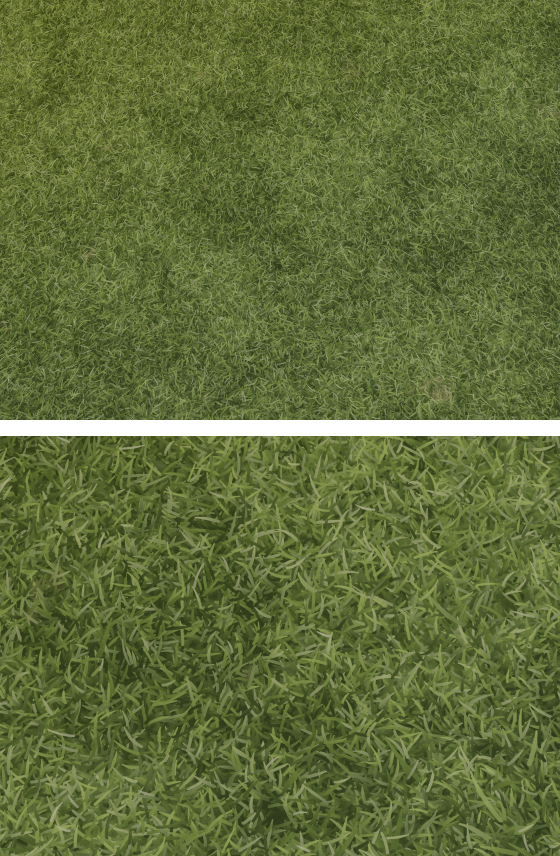
Top, the full canvas; bottom, a detail of the centre.
Write a WebGL 2 fragment shader that draws this texture.

```glsl
#version 300 es
precision highp float;
// A mown lawn seen at a slant: layered short blades, coarse tufts and dry strands.

uniform vec2 u_resolution;
out vec4 fragColor;

const vec3 SHADE = vec3(0.215, 0.260, 0.110);
const vec3 GREEN = vec3(0.380, 0.448, 0.190);
const vec3 LIGHT = vec3(0.535, 0.590, 0.300);
const vec3 STRAW = vec3(0.520, 0.480, 0.330);
const vec3 FADED = vec3(0.050, 0.022, 0.110);

// Sizes and tones of one layer of blades
struct Blades {
    float cell;      // spacing
    float reach;     // half length
    float width;     // half width
    vec2 density;    // outside and inside tufts
    float tone;      // mean brightness
    float spread;    // variation of brightness
    float dryness;   // how faded blades may be
};

vec3 hash3(vec2 cell, float seed) {
    uvec3 v = uvec3(ivec3(vec3(cell, seed))) * 1664525u + 1013904223u;
    v.x += v.y * v.z; v.y += v.z * v.x; v.z += v.x * v.y;
    v ^= v >> 16u;
    v.x += v.y * v.z; v.y += v.z * v.x; v.z += v.x * v.y;
    return vec3(v >> 8u) / 16777216.0;
}

float cornerSlope(vec2 cell, vec2 offset, float seed) {
    float angle = 6.2832 * hash3(cell, seed).x;
    return dot(vec2(cos(angle), sin(angle)), offset);
}

float gradientNoise(vec2 p, float seed) {
    vec2 i = floor(p), f = p - i;
    vec2 u = f * f * f * (f * (f * 6.0 - 15.0) + 10.0);
    vec2 e = vec2(1.0, 0.0);
    float low = mix(cornerSlope(i, f, seed), cornerSlope(i + e, f - e, seed), u.x);
    float high = mix(cornerSlope(i + e.yx, f - e.yx, seed), cornerSlope(i + 1.0, f - 1.0, seed), u.x);
    return mix(low, high, u.y);
}

float fbm(vec2 p, float seed) {
    float sum = 0.0, gain = 1.0;
    for (int i = 0; i < 4; i++) {
        sum += gain * gradientNoise(p, seed + float(i));
        p = p * 2.1 + 3.7;
        gain *= 0.6;
    }
    return sum;
}

// Coarse grass gathers in a ragged band right of the centre
float tuftiness(vec2 p) {
    float across = (p.x - 0.13 - 0.4 * p.y) / 0.17;
    return smoothstep(0.15, 0.75, 0.6 * exp(-across * across) + 0.7 * gradientNoise(p * 6.0, 40.0));
}

vec3 grassColour(float tone, float faded) {
    vec3 c = mix(SHADE, GREEN, clamp(tone * 2.0, -0.15, 1.0));
    c = mix(c, LIGHT, clamp(tone * 2.0 - 1.0, 0.0, 1.25));
    return c + FADED * faded * clamp(tone * 1.6, 0.1, 1.2);
}

// Paints one bent, tapering blade per cell over the given ground
vec3 paintBlades(vec3 ground, vec2 p, Blades b, float patchTone, float pixel, float seed) {
    vec2 home = floor(p / b.cell);
    for (int y = -1; y <= 1; y++) {
        for (int x = -1; x <= 1; x++) {
            vec2 cell = home + vec2(x, y);
            vec3 place = hash3(cell, seed), look = hash3(cell, seed + 100.0);
            vec2 middle = (cell + place.xy) * b.cell;
            float angle = 1.57 + (place.z - 0.5) * 3.0;
            vec2 along = vec2(cos(angle), sin(angle));
            vec2 d = p - middle;
            float u = dot(d, along), v = dot(d, vec2(-along.y, along.x));
            float halfLength = b.reach * mix(0.4, 1.0, look.x);
            float t = u / halfLength;
            v -= (look.y - 0.5) * 0.4 * halfLength * (t * t - 0.4);
            float width = b.width * (1.0 - 0.55 * smoothstep(0.0, 1.0, t));
            float gap = length(vec2(max(abs(u) - halfLength, 0.0), v));
            float cover = 1.0 - smoothstep(width - 0.7 * pixel, width + 0.7 * pixel, gap);
            float present = step(fract(look.z * 37.0), mix(b.density.x, b.density.y, tuftiness(middle)));
            float tone = b.tone + patchTone + (look.z - 0.5) * b.spread + 0.14 * clamp(t, -1.0, 1.0);
            float faded = b.dryness * smoothstep(0.35, 0.9, fract(look.x * 19.0));
            ground = mix(ground, grassColour(tone, faded), 0.92 * cover * present);
        }
    }
    return ground;
}

void main() {
    // Foreshortening: blades shrink toward the top
    vec2 uv = gl_FragCoord.xy / u_resolution.y;
    float shrink = 0.9 + 0.5 * uv.y;
    float centre = 0.5 * u_resolution.x / u_resolution.y;
    vec2 p = vec2((uv.x - centre) * shrink, uv.y * (0.9 + 0.25 * uv.y));
    float pixel = shrink / u_resolution.y;

    // Broad patches, small clumps and shaded undergrowth
    float clumps = gradientNoise(p * 26.0, 20.0) + 0.8 * gradientNoise(p * 60.0, 21.0);
    float patchTone = 0.27 * fbm(p * 3.5, 10.0) + 0.19 * clumps;
    vec3 colour = grassColour(0.2 + patchTone + 0.4 * gradientNoise(p * 130.0, 30.0), 0.3);

    // Short turf, from shaded to sunlit
    for (int i = 0; i < 7; i++) {
        float rise = float(i) / 6.0;
        Blades turf = Blades(0.0135, 0.0125, 0.0014, vec2(1.0), mix(0.28, 0.59, rise), 0.95, 1.0);
        colour = paintBlades(colour, p, turf, patchTone, pixel, float(i) + 1.0);
    }

    // Coarse tufts, then thin dry strands
    Blades tuft = Blades(0.028, 0.026, 0.0021, vec2(0.01, 0.7), 0.7, 0.7, 0.6);
    Blades strand = Blades(0.017, 0.012, 0.0011, vec2(0.2, 0.25), 1.0, 0.4, 1.5);
    colour = paintBlades(colour, p, tuft, patchTone, pixel, 8.0);
    colour = paintBlades(colour, p, strand, patchTone, pixel, 9.0);

    // Worn straw spots and a warmer far left
    float worn = smoothstep(0.42, 0.62, gradientNoise(p * 7.0, 50.0) + 0.25 * gradientNoise(p * 50.0, 51.0));
    colour = mix(colour, STRAW * (0.6 + dot(colour, vec3(0.4))), 0.5 * worn);
    float warmth = smoothstep(-0.2, 1.0, uv.y - 0.5 * uv.x);
    colour += mix(vec3(-0.008, 0.0, 0.012), vec3(0.014, 0.006, -0.03), warmth);
    fragColor = vec4(clamp(colour, 0.0, 1.0), 1.0);
}
```
